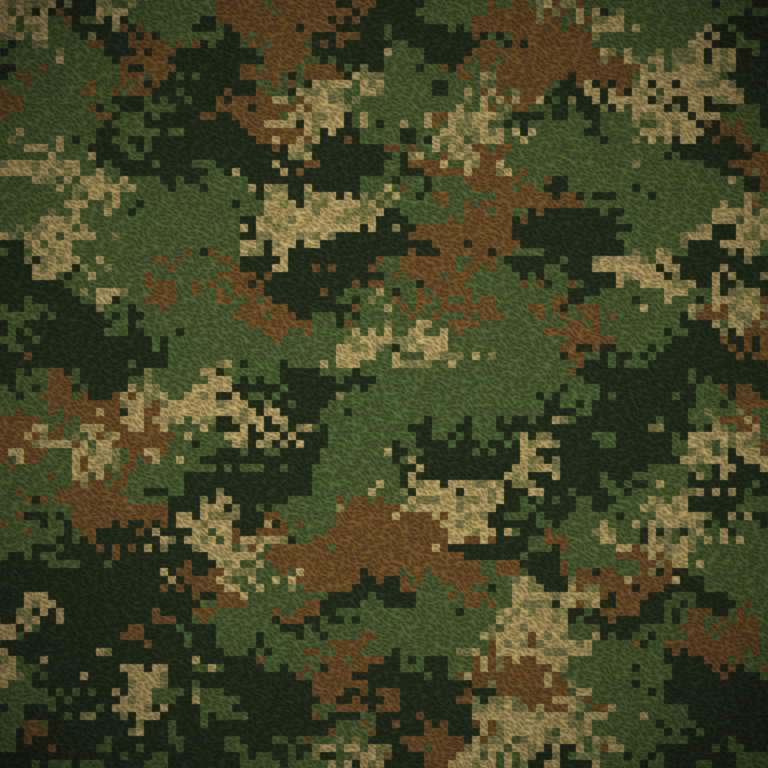
Reproduce this pattern procedurally as a three.js fragment shader.

```glsl
// Woodland digital camouflage: blocky patches of four colours on grained, vignetted cloth.
varying vec2 vUv;

vec2 hash2(vec2 p) {
  vec3 q = fract(p.xyx * vec3(0.1031, 0.1030, 0.0973));
  q += dot(q, q.yzx + 33.33);
  return fract((q.xx + q.yz) * q.zy);
}

// Cellular noise: xy is the id of the nearest site, z the distance to it.
vec3 cellular(vec2 p) {
  vec2 base = floor(p);
  vec3 nearest = vec3(0.0, 0.0, 9.0);
  for (int y = -1; y <= 1; y++) {
    for (int x = -1; x <= 1; x++) {
      vec2 id = base + vec2(float(x), float(y));
      float d = distance(p, id + hash2(id + 40.0));
      if (d < nearest.z) nearest = vec3(id, d);
    }
  }
  return nearest;
}

// Colour of one square block of the 96 by 96 grid.
vec3 blockColor(vec2 block) {
  vec3 green = vec3(0.265, 0.330, 0.175);
  vec3 dark = vec3(0.130, 0.165, 0.102);
  vec3 brown = vec3(0.390, 0.280, 0.145);
  vec3 tan_ = vec3(0.620, 0.545, 0.345);
  vec2 rnd = hash2(block + 7.0);

  // Wide patches, bent by sines and frayed by block-sized scatter.
  vec2 p = block / 96.0 * vec2(10.0, 16.0) + 20.0;
  p += 0.28 * sin(p.yx * vec2(2.3, 2.9) + vec2(0.4, 1.7));
  p += 0.16 * sin(p.yx * vec2(5.7, 6.1) + p * 1.9);
  p += (rnd - 0.5) * vec2(0.5, 0.6);
  p += (hash2(floor(block * vec2(0.34, 0.5)) + 90.0) - 0.5) * vec2(0.6, 0.55);

  // Each patch takes its colour by share of the area.
  float pick = hash2(cellular(p).xy + 3.0).x;
  float tone = hash2(block + 150.0).x;
  vec3 color = green;
  if (pick < 0.33) color = dark;
  else if (pick < 0.51) color = brown;
  else if (pick < 0.65) color = mix(tan_, green, tone > 0.72 ? 0.5 : 0.0);
  return color * (0.95 + 0.1 * rnd.y);
}

// Fine slanted wrinkles of the cloth.
float grain(vec2 uv) {
  vec2 p = mat2(0.87, 0.5, -0.5, 0.87) * uv;
  p += 0.0015 * sin(p.yx * vec2(210.0, 170.0));
  float wrinkle = cellular(p * vec2(125.0, 240.0) + 300.0).z - 0.48;
  float fiber = sin(p.y * 930.0 + 2.5 * sin(p.x * 270.0)) * sin(p.x * 410.0 + p.y * 160.0);
  return 0.42 * wrinkle + 0.045 * fiber;
}

void main() {
  // Blend neighbouring blocks over a narrow seam.
  vec2 p = vUv * 96.0 - 0.5;
  vec2 block = floor(p);
  vec2 seam = smoothstep(0.39, 0.61, fract(p));
  vec3 lower = mix(blockColor(block), blockColor(block + vec2(1.0, 0.0)), seam.x);
  vec3 upper = mix(blockColor(block + vec2(0.0, 1.0)), blockColor(block + 1.0), seam.x);
  vec3 color = mix(lower, upper, seam.y);

  // Cloth relief and darkened corners.
  color *= 1.0 + grain(vUv);
  vec2 c = vUv - 0.5;
  float r2 = dot(c, c);
  color *= 1.04 - 0.45 * r2 - r2 * r2;
  gl_FragColor = vec4(color, 1.0);
}
```
